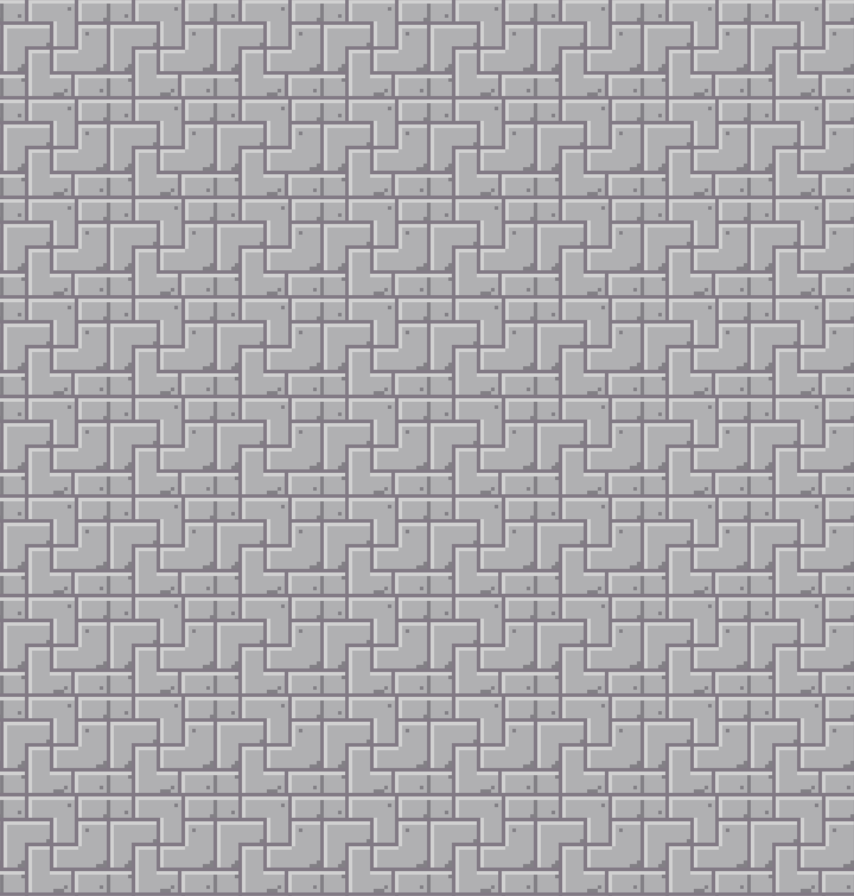
Give the GLSL for this pattern, as a WebGL 1 fragment shader.

```glsl
precision highp float;

uniform vec2 u_resolution;

const vec2 REPEATS = vec2(8.0, 9.0);   // tiles across and down
const vec2 CELLS = vec2(30.0, 28.0);   // square cells in one tile
const float SOFTNESS = 1.3;            // edge filter width in fragments

const vec3 STONE = vec3(0.69, 0.69, 0.70);
const vec3 JOINT = vec3(0.51, 0.48, 0.52);
const vec3 WEAR = vec3(0.51, 0.50, 0.52);
const vec3 BEVEL = vec3(0.82, 0.82, 0.82);

// 1 inside an inclusive range of cells
float span(float v, float first, float last) {
    return step(first - 0.5, v) * step(v, last + 0.5);
}

float rect(vec2 c, vec2 first, vec2 last) {
    return span(c.x, first.x, last.x) * span(c.y, first.y, last.y);
}

float pit(vec2 c, float x, float y) {
    return rect(c, vec2(x, y), vec2(x, y));
}

// Wraps a whole-numbered cell into one tile
vec2 wrapCell(vec2 cell) {
    return floor(mod(cell + 0.5, CELLS));
}

// Mortar around the interlocking stones; rows count from the top
float joint(vec2 cell) {
    vec2 c = wrapCell(cell);

    // Horizontal courses, some of them interrupted by a stone
    float m = span(c.y, 27.0, 27.0);
    m = max(m, span(c.y, 6.0, 6.0) * (1.0 - span(c.x, 15.0, 20.0)));
    m = max(m, rect(c, vec2(7.0, 13.0), vec2(21.0, 13.0)));
    m = max(m, span(c.y, 20.0, 20.0) * (1.0 - span(c.x, 8.0, 13.0)));

    // Vertical joints
    m = max(m, rect(c, vec2(0.0, 6.0), vec2(0.0, 20.0)));
    m = max(m, span(c.x, 7.0, 7.0) * (1.0 - span(c.y, 7.0, 12.0)));
    m = max(m, rect(c, vec2(14.0, 6.0), vec2(14.0, 20.0)));
    m = max(m, rect(c, vec2(20.0, 20.0), vec2(20.0, 27.0)));
    return max(m, rect(c, vec2(21.0, 0.0), vec2(21.0, 13.0)));
}

// Cracks, pits and chipped corners
float wear(vec2 cell) {
    vec2 c = wrapCell(cell);
    float w = rect(c, vec2(0.0, 1.0), vec2(0.0, 5.0));
    w = max(w, rect(c, vec2(0.0, 22.0), vec2(0.0, 26.0)));

    // Single pits
    w = max(w, pit(c, 19.0, 2.0));
    w = max(w, pit(c, 5.0, 4.0));
    w = max(w, pit(c, 29.0, 5.0));
    w = max(w, pit(c, 24.0, 9.0));
    w = max(w, pit(c, 13.0, 12.0));
    w = max(w, pit(c, 6.0, 22.0));
    w = max(w, pit(c, 28.0, 25.0));

    // Stepped chips along lower edges
    w = max(w, pit(c, 29.0, 18.0));
    w = max(w, rect(c, vec2(27.0, 19.0), vec2(29.0, 19.0)));
    w = max(w, pit(c, 6.0, 18.0));
    w = max(w, rect(c, vec2(5.0, 19.0), vec2(6.0, 19.0)));
    w = max(w, pit(c, 18.0, 25.0));
    return max(w, rect(c, vec2(15.0, 26.0), vec2(17.0, 26.0)));
}

vec3 cellColor(vec2 cell) {
    // Light catches cells just right of or below a joint
    float lit = max(joint(cell - vec2(1.0, 0.0)), joint(cell - vec2(0.0, 1.0)));
    vec3 color = mix(STONE, BEVEL, lit);
    color = mix(color, WEAR, wear(cell));
    return mix(color, JOINT, joint(cell));
}

void main() {
    vec2 uv = gl_FragCoord.xy / u_resolution;
    vec2 grid = REPEATS * CELLS;
    vec2 p = vec2(uv.x, 1.0 - uv.y) * grid;

    // Blend the four cells around the nearest corner by covered area
    vec2 corner = floor(p + 0.5);
    vec2 width = min(SOFTNESS * grid / u_resolution, vec2(1.0));
    vec2 cover = clamp((p - corner) / width + 0.5, 0.0, 1.0);
    vec3 above = mix(cellColor(corner - 1.0),
                     cellColor(corner - vec2(0.0, 1.0)), cover.x);
    vec3 below = mix(cellColor(corner - vec2(1.0, 0.0)),
                     cellColor(corner), cover.x);
    gl_FragColor = vec4(mix(above, below, cover.y), 1.0);
}
```
